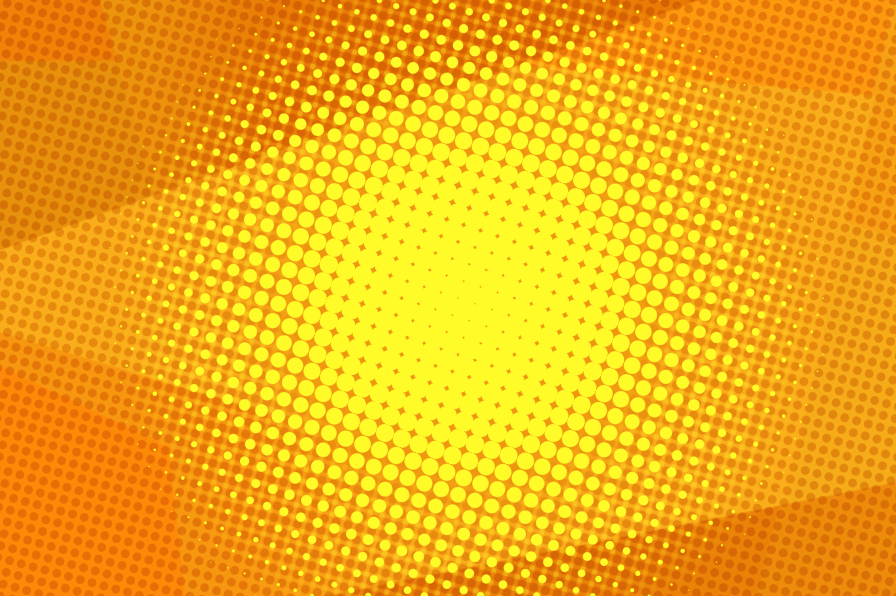
Write a Shadertoy shader that draws this background.

```glsl
// Sunburst halftone: yellow dots swelling into a glowing disc over angular orange panels.

const vec3 YELLOW    = vec3(0.995, 0.985, 0.16);
const vec3 GOLD      = vec3(0.98, 0.68, 0.10);
const vec3 AMBER     = vec3(0.93, 0.58, 0.05);
const vec3 TANGERINE = vec3(0.99, 0.60, 0.06);
const vec3 FLAME     = vec3(0.99, 0.54, 0.03);
const vec3 RUST      = vec3(0.91, 0.48, 0.02);
const vec2 GLOW_CENTRE = vec2(0.785, 0.488);

// Coverage of the half plane to the left of the line a -> b.
float leftOf(vec2 p, vec2 a, vec2 b, float soft) {
    vec2 d = normalize(b - a);
    return smoothstep(-soft, soft, d.x * (p.y - a.y) - d.y * (p.x - a.x));
}

// Rotated grid coordinates with dot centres on whole numbers.
vec2 toGrid(vec2 p, vec2 anchor, float pitch, float angle) {
    float c = cos(angle), s = sin(angle);
    vec2 d = p - anchor;
    return vec2(c * d.x + s * d.y, c * d.y - s * d.x) / pitch;
}

vec2 fromGrid(vec2 g, vec2 anchor, float pitch, float angle) {
    float c = cos(angle), s = sin(angle);
    return anchor + pitch * vec2(c * g.x - s * g.y, s * g.x + c * g.y);
}

// Smooth dot in the nearest grid cell; radius and blur are in cells.
float dotMask(vec2 grid, float radius, float blur) {
    float r = length(grid - round(grid));
    return smoothstep(radius + blur, radius - blur, r) * step(0.001, radius);
}

// Dot radius falls off smoothly from the middle of the glow.
float glowRadius(float d) {
    return max(0.69 - 0.428 * d - 1.106 * d * d, 0.0);
}

vec3 panels(vec2 p, float soft) {
    vec3 col = GOLD;

    // Upper right panels
    float topRight = leftOf(p, vec2(1.47, 0.84), vec2(1.05, 0.875), soft);
    topRight = 1.0 - topRight;
    col = mix(col, TANGERINE, topRight);
    float rightStrip = leftOf(p, vec2(1.47, 0.84), vec2(1.42, 0.63), soft)
                     * leftOf(p, vec2(1.36, 0.65), vec2(1.5, 0.60), soft);
    col = mix(col, TANGERINE, rightStrip);
    col = mix(col, GOLD * 0.97, 0.5 * leftOf(p, vec2(1.42, 0.63), vec2(1.33, 0.2), soft));

    // Diagonal band and upper left panels
    float above = leftOf(p, vec2(0.0, 0.58), vec2(1.094, 0.971), soft);
    float west = leftOf(p, vec2(0.25, 0.70), vec2(0.19, 0.92), soft);
    float cap = smoothstep(0.898 - soft, 0.898 + soft, p.y);
    vec3 band = mix(AMBER, RUST, smoothstep(0.22, 0.5, p.x));
    band = mix(band, mix(AMBER * 0.98, FLAME * 0.95, cap), west);
    col = mix(col, band, above);

    // Lower left panels
    float lower = leftOf(p, vec2(0.29, 0.355), vec2(0.0, 0.443), soft);
    float fade = smoothstep(0.8, 0.35, p.x);
    col = mix(col, TANGERINE * 0.98, lower * fade);
    float corner = leftOf(p, vec2(0.285, 0.25), vec2(0.0, 0.385), soft)
                 * leftOf(p, vec2(0.31, 0.0), vec2(0.283, 0.25), soft);
    col = mix(col, FLAME, corner);

    // Lower right panels
    float base = leftOf(p, vec2(1.5, 0.19), vec2(0.547, 0.0), soft);
    float baseEast = leftOf(p, vec2(1.31, 0.16), vec2(1.27, 0.0), soft);
    return mix(col, mix(RUST, AMBER, 0.3 + 0.4 * baseEast), base);
}

void mainImage(out vec4 fragColor, in vec2 fragCoord) {
    vec2 p = fragCoord / iResolution.y;
    float pixel = 1.0 / iResolution.y;
    float d = distance(p, GLOW_CENTRE);
    vec3 col = panels(p, 1.5 * pixel);

    // Plain amber beneath the disc
    float inner = smoothstep(0.46, 0.22, d);
    col = mix(col, AMBER, 0.85 * inner);

    // Fine dark screen, with a faint bright one around the disc
    float finePitch = 0.0205;
    vec2 fine = toGrid(p, vec2(0.0), finePitch, -0.262);
    float blur = 0.8 * pixel / finePitch;
    col = mix(col, col * vec3(0.92, 0.79, 0.5), dotMask(fine, 0.36, blur) * (1.0 - inner));
    float halo = smoothstep(0.61, 0.48, d) * smoothstep(0.28, 0.4, d);
    col = mix(col, YELLOW, 0.35 * halo * dotMask(fine + 0.5, 0.22, blur));

    // Large yellow screen, each dot sized at its own centre
    vec2 anchor = vec2(0.646, 0.462);
    float pitch = 0.0298, angle = -0.3217;
    vec2 grid = toGrid(p, anchor, pitch, angle);
    vec2 dotCentre = fromGrid(round(grid), anchor, pitch, angle);
    float radius = glowRadius(distance(dotCentre, GLOW_CENTRE));
    col = mix(col, YELLOW, dotMask(grid, radius, 0.8 * pixel / pitch));

    fragColor = vec4(col, 1.0);
}
```
